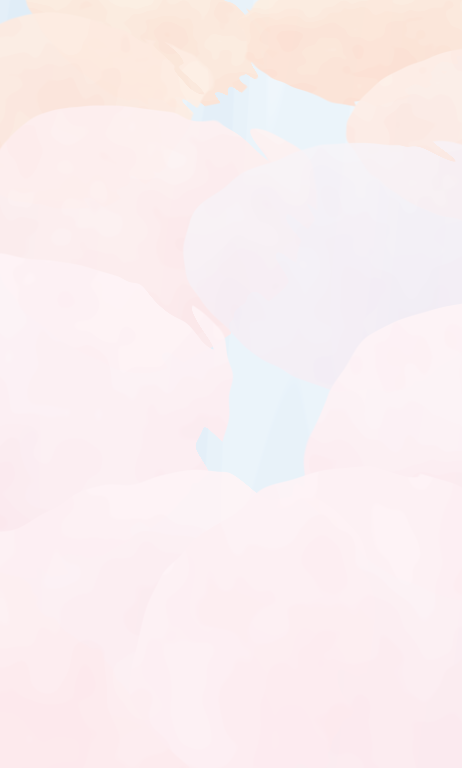
Give the GLSL for this background, as a WebGL 1 fragment shader.

```glsl
precision highp float;
// Pale watercolour dabs in peach, lavender and pink over a streaked blue wash.
// Each dab is a tapered, noise-warped ellipse with a dry-bristle side and
// flat tonal patches; a loop lays them down in rows from top to bottom.

uniform vec2 u_resolution;

float hash(vec2 p) {
  return fract(sin(dot(p, vec2(127.1, 311.7))) * 43758.5453);
}

float noise(vec2 p) {
  vec2 i = floor(p), f = fract(p);
  f = f * f * (3.0 - 2.0 * f);
  return mix(mix(hash(i), hash(i + vec2(1.0, 0.0)), f.x),
             mix(hash(i + vec2(0.0, 1.0)), hash(i + 1.0), f.x), f.y);
}

float fbm(vec2 p) {
  return 0.55 * noise(p) + 0.29 * noise(p * 2.1 + 7.3) + 0.16 * noise(p * 4.3 + 2.9);
}

// Flat bands with narrow soft steps between them
float bands(float x, float count) {
  float v = x * count;
  return (floor(v) + smoothstep(0.88, 1.0, fract(v))) / count;
}

vec2 rotate(vec2 p, float a) {
  float c = cos(a), s = sin(a);
  return vec2(c * p.x + s * p.y, c * p.y - s * p.x);
}

// Blue wash with slanted vertical streaks and a peach lower left corner
vec3 wash(vec2 p) {
  float streak = noise(vec2((p.x - 0.1 * p.y) * 15.0, p.y * 1.5));
  vec3 blue = mix(vec3(0.88, 0.93, 0.97), vec3(0.95, 0.975, 0.99), bands(streak, 5.0));
  float patches = bands(fbm(p * vec2(9.0, 14.0)), 6.0);
  vec3 peach = mix(vec3(0.99, 0.93, 0.87), vec3(0.99, 0.85, 0.79), patches);
  float corner = p.y + p.x + 0.06 * fbm(p * 20.0);
  return mix(peach, blue, smoothstep(0.3, 0.305, corner));
}

// Signed distance to a dab, in units of its radius
float dabEdge(vec2 q, float seed) {
  vec2 s = vec2(q.x / (1.0 + 0.28 * clamp(q.y, -1.2, 1.2)), q.y);
  float d = length(s) - 1.0 + 0.26 * (fbm(q * 1.6 + seed) - 0.5);
  float dry = smoothstep(-0.1, 0.7, q.x - 0.3 * q.y) * smoothstep(-0.3, 0.0, d);
  // Bristle gaps follow the sweep of the brush
  vec2 sweep = rotate(q, -0.9);
  float bristles = noise(sweep * vec2(3.0, 13.0) + seed * 1.7);
  return d + 0.35 * dry * smoothstep(0.5, 0.9, bristles);
}

// Lighter at the top, deeper towards the foot, broken into patches
float dabTone(vec2 q, float seed) {
  float wobble = fbm(q * vec2(2.6, 1.7) + seed * 2.3);
  return clamp(bands(0.45 - 0.32 * q.y + 0.9 * (wobble - 0.5), 7.0), 0.0, 1.0);
}

vec3 dabColour(float tone, float warm, float lavender) {
  vec3 light = mix(vec3(0.995, 0.955, 0.965), vec3(0.99, 0.935, 0.885), warm);
  vec3 deep = mix(vec3(0.99, 0.9, 0.922), vec3(0.99, 0.855, 0.8), warm);
  light = mix(light, vec3(0.97, 0.955, 0.97), lavender);
  deep = mix(deep, vec3(0.955, 0.915, 0.95), lavender);
  return mix(light, deep, tone);
}

void main() {
  vec2 p = gl_FragCoord.xy / u_resolution.y;
  float width = u_resolution.x / u_resolution.y;
  float pixel = 1.0 / u_resolution.y;
  vec3 colour = wash(p);

  // Five rows of two dabs, growing larger towards the bottom
  for (int i = 0; i < 10; i++) {
    float n = float(i);
    float row = floor(n / 2.0), side = mod(n, 2.0);
    float t = row / 4.0, odd = mod(row, 2.0);
    float seed = 11.0 * hash(vec2(n, 3.7)) + n * 5.0;
    vec2 jitter = vec2(hash(vec2(n, 1.3)), hash(vec2(n, 8.1))) - 0.5;

    vec2 centre = vec2(mix(0.33 - 0.23 * odd, 0.76 + 0.3 * odd, side) * width,
                       0.95 - 0.41 * t - 0.4 * t * t);
    centre.y += 0.06 * (1.0 - side) * sin(3.14159 * t);
    centre += 0.04 * jitter;
    vec2 radius = mix(vec2(0.16, 0.085), vec2(0.27, 0.25), t);

    float tilt = 0.7 * (hash(vec2(n, 5.9)) - 0.5) - 0.15 * (1.0 - side);
    vec2 q = rotate(p - centre, tilt) / radius;
    float d = dabEdge(q, seed) * radius.y;

    // Peach rows fade to pink, with lavender on the right of the middle row
    float warm = 1.0 - smoothstep(0.1, 0.65, t + 0.08 * side);
    float lavender = side * (1.0 - step(0.1, abs(t - 0.5)));
    vec3 paint = dabColour(dabTone(q, seed), warm, lavender);
    float cover = 1.0 - smoothstep(-pixel, pixel, d);
    colour = mix(colour, paint, cover * mix(0.94, 0.84, lavender));
  }
  gl_FragColor = vec4(colour, 1.0);
}
```
